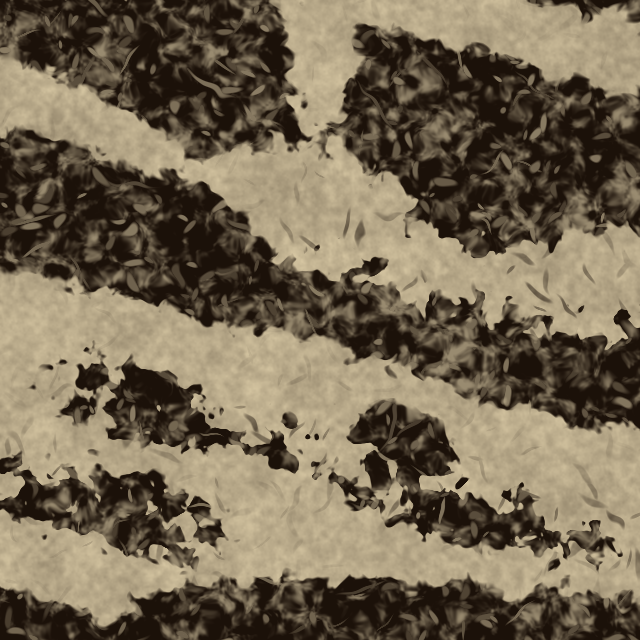
This texture is drawn by a WebGL 1 fragment shader. Its source:

```glsl
precision highp float;
// Slanting bands of pale sand and dark, crumbly leaf litter in sepia tones.
uniform vec2 u_resolution;

const vec3 INK = vec3(0.10, 0.06, 0.03);
const vec3 SAND = vec3(0.76, 0.70, 0.57);
const float SLOPE = 0.26;

float hash(vec2 p) {
  return fract(sin(dot(p, vec2(127.1, 311.7))) * 43758.5453);
}

float noise(vec2 p) {
  vec2 i = floor(p);
  vec2 f = fract(p);
  f = f * f * (3.0 - 2.0 * f);
  float low = mix(hash(i), hash(i + vec2(1.0, 0.0)), f.x);
  float high = mix(hash(i + vec2(0.0, 1.0)), hash(i + vec2(1.0, 1.0)), f.x);
  return mix(low, high, f.y);
}

mat2 rotation(float angle) {
  float c = cos(angle);
  float s = sin(angle);
  return mat2(c, s, -s, c);
}

float fbm(vec2 p) {
  float sum = 0.0;
  float weight = 0.54;
  for (int i = 0; i < 3; i++) {
    sum += weight * noise(p);
    p = rotation(0.7) * p * 1.9 + 17.3;
    weight *= 0.53;
  }
  return sum;
}

float bump(float x, float center, float width) {
  float d = (x - center) / width;
  return exp(-d * d);
}

float band(float s, float top, float bottom) {
  return min(s - top, bottom - s);
}

// Approximate signed distance, positive inside.
float ellipse(vec2 p, vec2 center, vec2 radius) {
  return (1.0 - length((p - center) / radius)) * min(radius.x, radius.y);
}

// Scattered slivers, one per cell, with random direction and strength.
float flakes(vec2 p, float cells, float slim, float share) {
  vec2 g = p * cells;
  vec2 base = floor(g);
  float cover = 0.0;
  for (int j = -1; j <= 1; j++) {
    for (int i = -1; i <= 1; i++) {
      vec2 id = base + vec2(float(i), float(j));
      vec2 center = id + vec2(hash(id + 3.1), hash(id + 8.7));
      vec2 q = rotation(6.283 * hash(id + 5.3)) * (g - center);
      float size = mix(0.3, 0.75, hash(id + 1.9));
      float d = length(q / vec2(size, size * slim));
      float strength = step(hash(id + 11.3), share) * mix(0.4, 1.0, hash(id + 6.1));
      cover = max(cover, strength * (1.0 - smoothstep(0.6, 1.2, d)));
    }
  }
  return cover;
}

// Layout of the dark litter; x runs right, s runs down across the slant.
float litterField(float x, float s) {
  float upperEnd = 0.10 + 0.06 * bump(x, 0.30, 0.13) + 0.09 * bump(x, 0.76, 0.13);
  float upper = band(s, -0.115, upperEnd);
  upper = min(upper, -ellipse(vec2(x, s), vec2(0.505, -0.045), vec2(0.05, 0.11)));
  float middleStart = mix(0.20, 0.29, smoothstep(0.3, 0.5, x)) - 0.03 * smoothstep(0.85, 1.0, x);
  float field = max(upper, band(s, middleStart, 0.425));
  field = max(field, -0.21 - s);

  vec2 p = vec2(x, s);
  field = max(field, ellipse(p, vec2(0.26, 0.575), vec2(0.18, 0.045)));
  field = max(field, ellipse(p, vec2(0.63, 0.53), vec2(0.09, 0.065)));
  field = max(field, ellipse(p, vec2(0.76, 0.61), vec2(0.16, 0.055)));
  field = max(field, ellipse(p, vec2(0.15, 0.75), vec2(0.17, 0.055)));

  float floorEdge = 0.91 + 0.05 * bump(x, 0.16, 0.09) + 0.02 * smoothstep(0.7, 1.0, x);
  return max(field, s + SLOPE * x - floorEdge);
}

void main() {
  vec2 p = gl_FragCoord.xy / u_resolution;
  float s = 1.0 - p.y - SLOPE * p.x;

  // Zones where sand and litter are churned together.
  float churn = smoothstep(0.38, 0.55, p.x) * bump(s, 0.23, 0.08);
  churn = max(churn, 0.9 * bump(s, 0.58, 0.07) * smoothstep(0.05, 0.2, p.x));
  churn = max(churn, bump(s, 0.75, 0.06) * (1.0 - smoothstep(0.3, 0.4, p.x)));

  // Ragged outline.
  vec2 warp = vec2(noise(p * 38.0), noise(p * 38.0 + 41.0)) - 0.5;
  vec2 w = p + 0.016 * warp;
  float field = litterField(p.x, s);
  field += 0.05 * (fbm(p * 9.0) - 0.5);
  field += mix(0.055, 0.19, churn) * (fbm(w * 44.0 + 7.0) - 0.5);
  float litter = smoothstep(-0.005, 0.006, field);

  // Litter: deep shade, dull crumbs, pale leaf slivers and thin stems.
  float crumbs = fbm(w * 62.0 + 23.0) + 0.22 * (noise(p * 13.0) - 0.5);
  float litterTone = 0.01 + 0.75 * smoothstep(0.38, 0.90, crumbs);
  litterTone = max(litterTone, 0.68 * flakes(w, 42.0, 0.42, 0.28));
  litterTone = max(litterTone, 0.62 * flakes(w + 0.37, 17.0, 0.09, 0.22));

  // Sand: soft grain, faint mottling and small cracks where churned.
  float sandTone = 0.945 + 0.30 * (fbm(p * 85.0 + 51.0) - 0.5);
  sandTone += 0.14 * (noise(p * 15.0 + 9.0) - 0.5);
  sandTone -= (0.08 + 0.5 * churn) * flakes(w + 0.71, 30.0, 0.22, 0.35);

  float tone = mix(sandTone, litterTone, litter);
  gl_FragColor = vec4(mix(INK, SAND, tone), 1.0);
}
```
